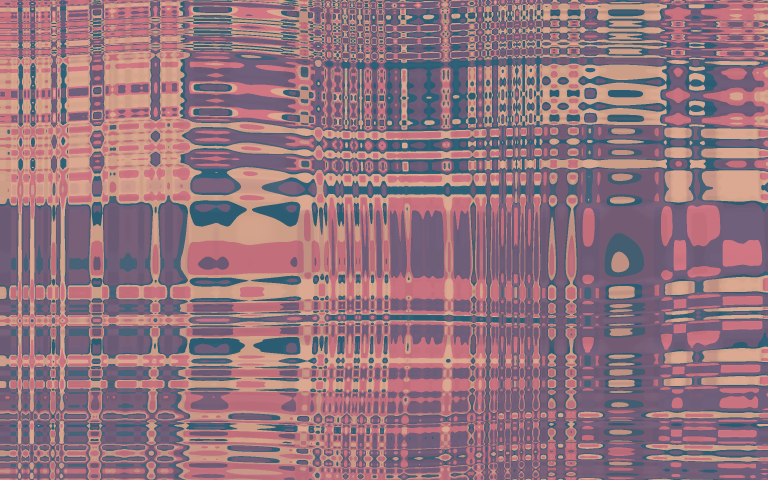
Give the GLSL for this pattern, as a WebGL 2 fragment shader.

```glsl
#version 300 es
precision highp float;
// Woven plaid of blobs and stripes: each axis is folded back and forth on itself,
// tightly in some zones and loosely in others. Smooth noise read through the
// folds is cut into a cycle of four flat colours with faint inner shading.

uniform vec2 u_resolution;
out vec4 fragColor;

float hash(vec2 cell) {
    vec3 q = fract(cell.xyx * vec3(0.1031, 0.1030, 0.0973));
    q += dot(q, q.yzx + 33.33);
    return fract((q.x + q.y) * q.z);
}

float noise(vec2 p) {
    vec2 i = floor(p), f = p - i;
    f = f * f * f * (f * (f * 6.0 - 15.0) + 10.0);
    float low = mix(hash(i), hash(i + vec2(1, 0)), f.x);
    float high = mix(hash(i + vec2(0, 1)), hash(i + vec2(1, 1)), f.x);
    return mix(low, high, f.y);
}

// Irregular back and forth sweep with its turning points on the integers
float fold(float phase, float seed) {
    float i = floor(phase), f = phase - i;
    float sweep = mix(hash(vec2(i, seed)), hash(vec2(i + 1.0, seed)), smoothstep(0.0, 1.0, f));
    return sweep + 0.3 * cos(3.14159 * phase);
}

// Four colours in cyclic order, as wide as their shares of the area
vec3 palette(float t) {
    vec3 purple = vec3(0.43, 0.365, 0.47);
    vec3 teal = vec3(0.18, 0.375, 0.46);
    vec3 peach = vec3(0.83, 0.64, 0.55);
    vec3 pink = vec3(0.79, 0.45, 0.50);
    if (t < 0.37) return purple;
    if (t < 0.53) return teal;
    if (t < 0.76) return peach;
    return pink;
}

vec3 weave(vec2 p) {
    // Slight slant and sway of the threads
    vec2 sway = vec2(noise(p * 2.5 + 7.0), noise(p * 2.5 + 31.0)) - 0.5;
    vec2 s = p + sway * vec2(0.018, 0.03);

    // Fold density swells at the left, the centre, the bottom and the top
    float across = 42.0 * s.x + 4.1 * sin(6.76 * s.x) + 0.9 * sin(17.0 * s.x);
    float along = 42.0 * s.y + 4.4 * sin(6.283 * s.y) + 0.8 * sin(19.0 * s.y);
    vec2 q = p * vec2(2.6, 3.0) + 1.15 * vec2(fold(across, 3.0), fold(along, 58.0));

    // Flat colour bands
    float height = noise(q + 11.0) + 0.5 * noise(q * 2.1 + 40.0);
    vec3 colour = palette(fract(1.7 * height));

    // Faint contours and dusty patches inside the bands
    float grain = noise(q * 3.2 + 73.0);
    float patches = smoothstep(0.56, 0.64, noise(q * 1.7 + 97.0));
    colour = mix(colour, vec3(0.60, 0.40, 0.46), 0.22 * patches);
    return colour * (0.965 + 0.04 * smoothstep(0.3, 0.4, grain) + 0.03 * smoothstep(0.6, 0.68, grain));
}

void main() {
    // Average nine samples per pixel to smooth the edges
    vec3 sum = vec3(0.0);
    for (int j = -1; j <= 1; j++) {
        for (int i = -1; i <= 1; i++) {
            vec2 offset = vec2(i, j) / 3.0;
            sum += weave((gl_FragCoord.xy + offset) / u_resolution.y);
        }
    }
    fragColor = vec4(sum / 9.0, 1.0);
}
```
